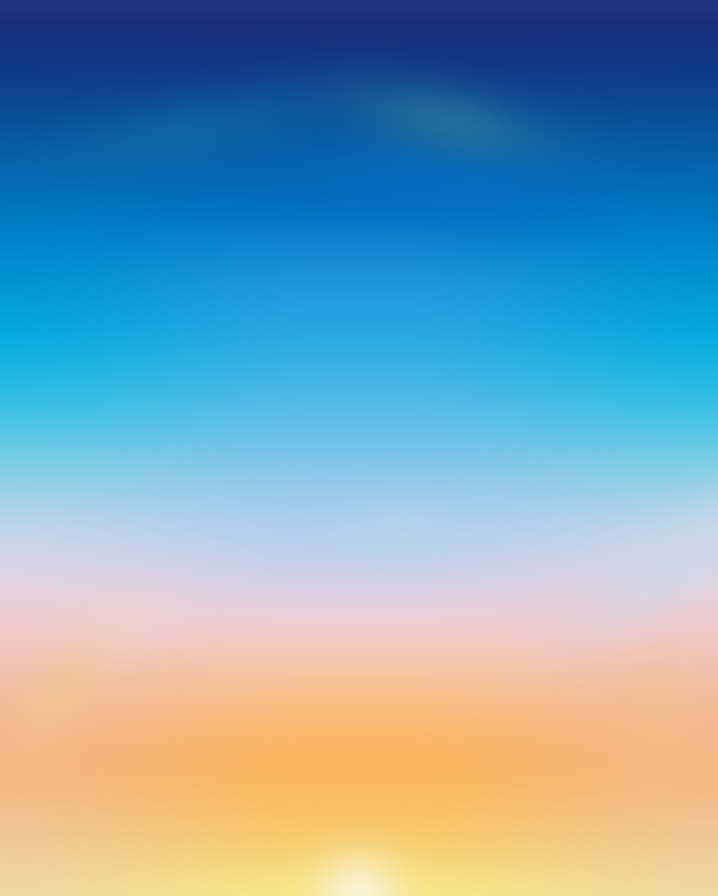
Reproduce this background procedurally as a WebGL 2 fragment shader.

```glsl
#version 300 es
precision highp float;

uniform vec2 u_resolution;
out vec4 fragColor;

// Sky ramps from top to bottom, evenly spaced, in 0..255 units
const vec3 CENTRE[14] = vec3[14](
  vec3(24, 42, 118), vec3(18, 58, 133), vec3(8, 90, 162), vec3(4, 112, 192),
  vec3(30, 146, 217), vec3(48, 170, 225), vec3(90, 188, 230), vec3(146, 200, 234),
  vec3(190, 208, 235), vec3(236, 205, 212), vec3(246, 193, 145), vec3(249, 182, 95),
  vec3(247, 198, 104), vec3(246, 230, 132));
const vec3 SIDE[14] = vec3[14](
  vec3(24, 42, 118), vec3(16, 58, 134), vec3(8, 88, 160), vec3(0, 117, 190),
  vec3(0, 146, 210), vec3(12, 173, 222), vec3(66, 194, 226), vec3(146, 207, 229),
  vec3(207, 212, 231), vec3(237, 203, 206), vec3(241, 189, 163), vec3(241, 181, 132),
  vec3(240, 196, 145), vec3(238, 216, 160));

vec3 stop(int i, float side) {
  i = clamp(i, 0, 13);
  return mix(CENTRE[i], SIDE[i], side) / 255.0;
}

// Catmull-Rom curve through the colour stops
vec3 skyRamp(float depth, float side) {
  float s = clamp(depth, 0.0, 1.0) * 13.0;
  int i = min(int(s), 12);
  float t = s - float(i);
  vec3 a = stop(i - 1, side), b = stop(i, side);
  vec3 c = stop(i + 1, side), d = stop(i + 2, side);
  return b + 0.5 * t * (c - a + t * (2.0 * a - 5.0 * b + 4.0 * c - d
       + t * (3.0 * (b - c) + d - a)));
}

// Soft tilted ellipse, 1 at its centre
float glow(vec2 p, vec2 centre, vec2 radius, float angle) {
  float c = cos(angle), s = sin(angle);
  vec2 d = mat2(c, -s, s, c) * (p - centre) / radius;
  return exp(-dot(d, d));
}

void main() {
  vec2 uv = gl_FragCoord.xy / u_resolution;
  vec2 p = vec2(uv.x * 0.8, uv.y);
  float side = smoothstep(0.1, 1.0, abs(uv.x - 0.5) * 2.0);
  vec3 color = skyRamp(1.0 - uv.y, side);

  // Violet upper rim
  color = mix(color, vec3(0.15, 0.20, 0.52), 0.9 * smoothstep(0.965, 1.0, uv.y));

  // Teal wisps and the deep blue below them
  color = mix(color, vec3(0.02, 0.43, 0.78), 0.6 * glow(p, vec2(0.51, 0.795), vec2(0.13, 0.045), -0.1));
  color = mix(color, vec3(0.17, 0.46, 0.60), 0.75 * glow(p, vec2(0.50, 0.864), vec2(0.105, 0.036), -0.22));
  color = mix(color, vec3(0.07, 0.42, 0.65), 0.6 * glow(p, vec2(0.20, 0.850), vec2(0.15, 0.035), 0.22));

  // Pale haze above the horizon
  color = mix(color, vec3(0.71, 0.84, 0.91), 0.5 * glow(p, vec2(0.45, 0.405), vec2(0.065, 0.035), 0.0));
  color = mix(color, vec3(0.80, 0.85, 0.91), 0.65 * glow(p, vec2(0.77, 0.385), vec2(0.13, 0.04), 0.6));
  color = mix(color, vec3(0.92, 0.83, 0.83), 0.5 * glow(p, vec2(0.13, 0.300), vec2(0.065, 0.035), 0.4));

  // Golden patches near the sides
  color = mix(color, vec3(0.95, 0.78, 0.56), 0.6 * glow(p, vec2(0.065, 0.220), vec2(0.08, 0.035), 0.9));
  color = mix(color, vec3(0.95, 0.76, 0.53), 0.5 * glow(p, vec2(0.735, 0.185), vec2(0.05, 0.065), 0.0));

  // Low sun on the bottom edge
  color = mix(color, vec3(0.97, 0.95, 0.84), 0.95 * glow(p, vec2(0.4, 0.0), vec2(0.047, 0.045), 0.0));

  fragColor = vec4(clamp(color, 0.0, 1.0), 1.0);
}
```
